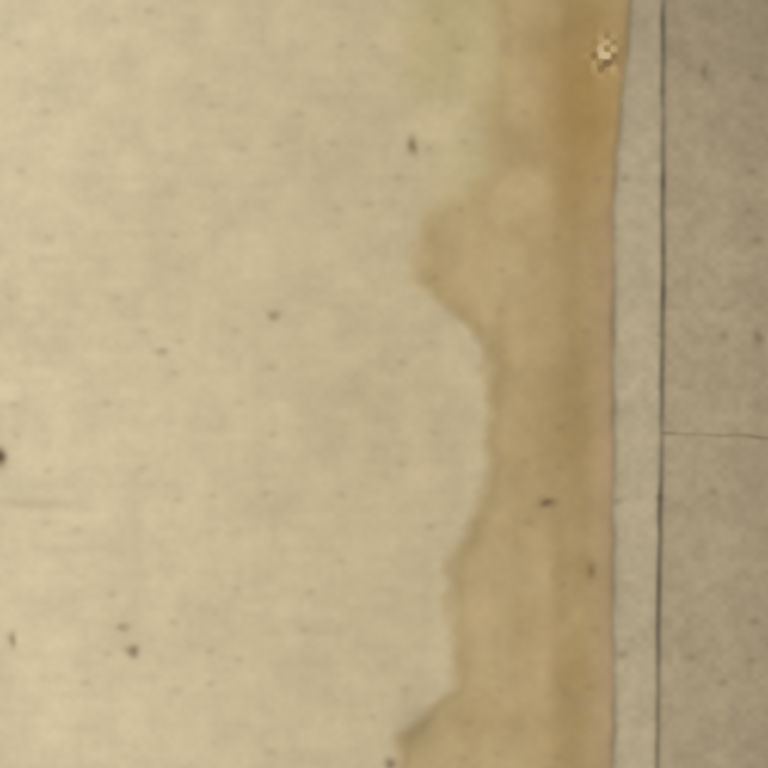
Give the GLSL for this texture, as a Shadertoy shader.

```glsl
// Aged cream paper with a brown water stain beside a grey board and its raised strip.
#define PAPER_LIGHT vec3(0.815, 0.755, 0.615)
#define PAPER_SHADE vec3(0.742, 0.675, 0.535)
#define STAIN_LIGHT vec3(0.705, 0.617, 0.450)
#define STAIN_DARK vec3(0.615, 0.520, 0.350)
#define STAIN_OLIVE vec3(0.705, 0.640, 0.460)
#define BOARD vec3(0.645, 0.585, 0.475)
#define STRIP vec3(0.685, 0.630, 0.515)
#define INK vec3(0.330, 0.270, 0.200)
#define GRAIN 0.050
#define MOTTLE 0.080
#define DUST_CELLS 24.0

float hash(vec2 p) {
    return fract(sin(dot(p, vec2(127.1, 311.7))) * 43758.545);
}

float noise(vec2 p) {
    vec2 i = floor(p), f = fract(p);
    f = f * f * (3.0 - 2.0 * f);
    return mix(mix(hash(i), hash(i + vec2(1, 0)), f.x),
               mix(hash(i + vec2(0, 1)), hash(i + vec2(1, 1)), f.x), f.y);
}

float fbm(vec2 p) {
    float sum = 0.0, amp = 0.5;
    for (int i = 0; i < 4; i++) {
        sum += amp * noise(p);
        p = p * 2.03 + 17.3;
        amp *= 0.5;
    }
    return sum / 0.9375;
}

// Left limit of the stain at height y
float stainEdge(float y) {
    return 0.522 + 0.065 * smoothstep(0.035, 0.12, y)
                 + 0.052 * smoothstep(0.25, 0.39, y)
                 - 0.098 * smoothstep(0.535, 0.645, y)
                 + 0.096 * smoothstep(0.69, 0.79, y);
}

float blob(vec2 p, vec2 centre, vec2 size) {
    vec2 d = (p - centre) / size;
    return exp(-dot(d, d));
}

float ridge(float d, float width) {
    return exp(-d * d / (width * width));
}

vec3 paper(vec2 p) {
    float shade = smoothstep(-0.05, 0.62, p.x) * 0.85 + 0.5 * (fbm(p * 4.0) - 0.5);
    shade += 0.22 * blob(p, vec2(0.1, 0.62), vec2(0.2, 0.12));
    vec3 c = mix(PAPER_LIGHT, PAPER_SHADE, clamp(shade, 0.0, 1.0));
    float weave = noise(p * vec2(18.0, 95.0)) + 0.6 * noise(p * vec2(90.0, 20.0)) - 0.8;
    return c * (1.0 + 0.022 * weave);
}

vec3 stainedPaper(vec2 p) {
    vec3 c = paper(p);
    float wobble = 0.030 * (fbm(p * 13.0) - 0.5) + 0.012 * (noise(p * 50.0) - 0.5);
    float d = p.x - stainEdge(p.y) + wobble;
    float softness = mix(0.016, 0.034, smoothstep(0.55, 0.80, p.y));

    // Pale olive wash above the main stain
    float wash = smoothstep(0.505, 0.56, p.x + wobble) * smoothstep(0.82, 0.95, p.y + 2.0 * wobble);
    wash += 0.7 * smoothstep(0.52, 0.63, p.x) * smoothstep(0.66, 0.74, p.y) * smoothstep(0.92, 0.78, p.y);
    c = mix(c, STAIN_OLIVE, 0.65 * clamp(wash, 0.0, 1.0));

    // Brown body with vertical bands and uneven blotches
    float streak = noise(vec2(p.x * 55.0, p.y * 7.0)) - 0.5;
    float band = 0.60 * ridge(p.x - 0.75, 0.035) + 0.35 * streak;
    band += 0.40 * smoothstep(0.63, 0.78, p.x) * smoothstep(0.6, 1.0, p.y);
    band += 0.9 * (fbm(p * 16.0) - 0.5);
    vec3 stain = mix(STAIN_LIGHT, STAIN_DARK, clamp(band + 0.17, 0.0, 1.0));
    stain = mix(stain, vec3(0.61, 0.48, 0.27), 0.6 * blob(p, vec2(0.77, 0.86), vec2(0.05, 0.11)));
    float pink = smoothstep(0.755, 0.79, p.x) * smoothstep(0.82, 0.68, p.y);
    stain = mix(stain, vec3(0.63, 0.525, 0.41), 0.5 * pink);
    c = mix(c, stain, 0.94 * smoothstep(-softness, softness, d));
    c *= 1.0 - 0.045 * ridge(d - 0.010, 0.014) * smoothstep(0.72, 0.5, p.y);
    c *= 1.0 - 0.09 * blob(p, vec2(0.545, 0.055), vec2(0.035, 0.03));

    // Chipped patch by the strip
    float chip = blob(p, vec2(0.788, 0.928), vec2(0.017, 0.022));
    float flake = noise(p * 110.0 + 4.0);
    c = mix(c, vec3(0.84, 0.76, 0.61), 0.8 * chip * smoothstep(0.45, 0.75, flake));
    return mix(c, INK, 0.6 * chip * smoothstep(0.4, 0.15, flake));
}

// Larger marks: centre x, centre y, strength
float marks(vec2 p) {
    vec3 spots[12] = vec3[12](
        vec3(0.537, 0.812, 0.55), vec3(0.358, 0.590, 0.30), vec3(0.212, 0.541, 0.25),
        vec3(0.000, 0.405, 1.00), vec3(0.713, 0.345, 0.65), vec3(0.770, 0.257, 0.40),
        vec3(0.173, 0.152, 0.55), vec3(0.160, 0.181, 0.30), vec3(0.016, 0.168, 0.40),
        vec3(0.917, 0.905, 0.35), vec3(0.986, 0.560, 0.40), vec3(0.508, 0.004, 0.55));
    float ink = 0.0;
    vec2 q = p + 0.005 * (vec2(noise(p * 70.0), noise(p * 70.0 + 31.0)) - 0.5);
    for (int i = 0; i < 12; i++) {
        float s = spots[i].z;
        float lean = hash(vec2(float(i), 5.0));
        vec2 size = mix(vec2(0.010, 0.006), vec2(0.006, 0.011), lean) * (0.8 + 0.4 * s);
        ink = max(ink, s * blob(q, spots[i].xy, size));
    }
    return max(ink, 0.15 * blob(q, vec2(0.05, 0.345), vec2(0.055, 0.008)));
}

// Faint random flecks, one possible per cell
float dust(vec2 p) {
    vec2 cell = floor(p * DUST_CELLS);
    vec2 centre = 0.3 + 0.4 * vec2(hash(cell), hash(cell + 9.0));
    float present = step(0.84, hash(cell + 3.0));
    return present * blob(fract(p * DUST_CELLS), centre, vec2(0.17, 0.13));
}

void mainImage(out vec4 fragColor, in vec2 fragCoord) {
    vec2 p = fragCoord / iResolution.xy;
    float aa = 1.0 / iResolution.y;
    float ragged = 0.003 * (noise(vec2(p.y * 40.0, 2.0)) - 0.5);
    float stripLeft = 0.799 + 0.022 * smoothstep(0.72, 1.03, p.y) + ragged;
    float stripRight = mix(0.856, 0.863, smoothstep(0.0, 0.65, p.y)) + 0.4 * ragged;
    float onBoard = smoothstep(-0.004 - aa, 0.004 + aa, p.x - stripLeft);
    float pastStrip = smoothstep(-0.003 - aa, 0.003 + aa, p.x - stripRight);

    vec3 board = mix(STRIP, BOARD, pastStrip);
    board *= 1.0 - 0.07 * smoothstep(0.7, 1.0, p.y) - 0.04 * smoothstep(0.93, 1.0, p.x);
    vec3 c = mix(stainedPaper(p), board, onBoard);

    // Soft, broken seams and the hairline crack
    float wear = noise(vec2(p.y * 34.0, 7.0));
    c *= 1.0 - (0.07 + 0.10 * noise(vec2(p.y * 30.0, 4.0))) * ridge(p.x - stripLeft, 0.0055);
    c *= 1.0 - (0.16 + 0.20 * wear) * ridge(p.x - stripRight, 0.0042);
    float crackY = 0.436 - 0.006 * smoothstep(0.9, 1.0, p.x) + 0.004 * (noise(p * 30.0) - 0.5);
    float crackWear = 0.04 + 0.12 * noise(vec2(p.x * 70.0, 3.0));
    c *= 1.0 - crackWear * pastStrip * ridge(p.y - crackY, 0.0028);

    // Mottling, grain and specks
    float fine = noise(p * 125.0) * 0.5 + noise(p * 68.0 + 11.0) * 0.5 - 0.5;
    c *= 1.0 + MOTTLE * (fbm(p * 24.0) - 0.5) + GRAIN * mix(0.8, 2.0, onBoard) * fine;
    c = mix(c, INK, 0.85 * marks(p));
    c = mix(c, INK, mix(0.09, 0.18, onBoard) * dust(p));
    fragColor = vec4(c, 1.0);
}
```
